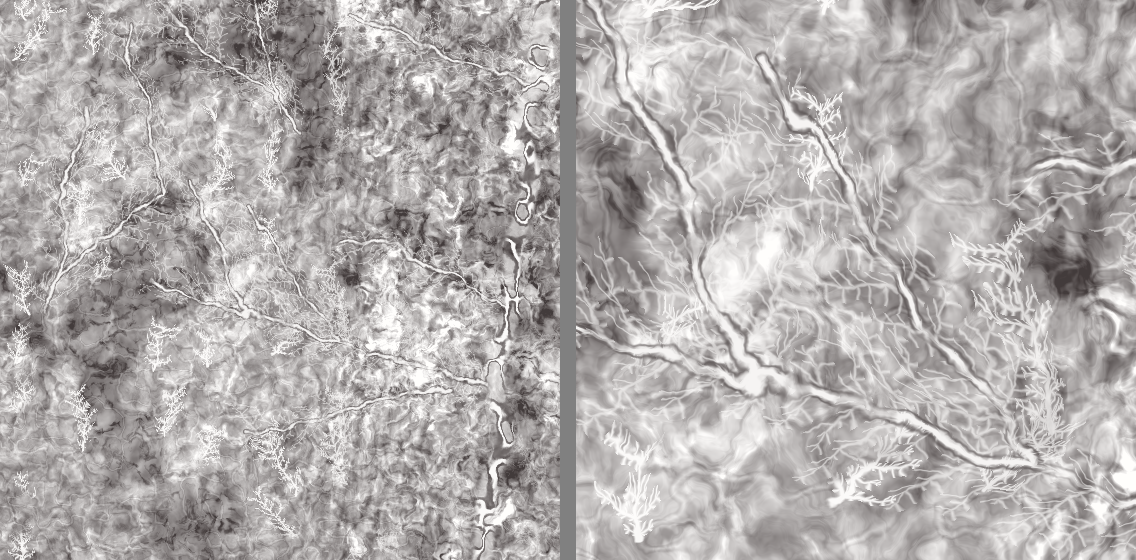
Left: the whole. Right: its middle third, enlarged.
Reproduce this texture map procedurally as a WebGL 2 fragment shader.

```glsl
#version 300 es
precision highp float;
// Grey aerial relief: branching creeks, main rivers and a braided flood plain.

uniform vec2 u_resolution;
out vec4 fragColor;

const vec3 DARK = vec3(0.26, 0.23, 0.23);
const vec3 LIGHT = vec3(1.0, 0.995, 0.99);
const float BASE_TONE = 0.585;
const float GRAIN = 0.80;         // contrast of the finest mottling
const float RELIEF = 0.62;        // strength of the slope shading
const float RIVER_WIDTH = 0.0019;
const float CREEK_WIDTH = 0.0021;
const float CREEK_PITCH = 0.11;   // cell size of the scattered creeks
const float CREEK_SHARE = 0.62;

// Main channels, source to mouth.
const vec4 RIVERS[12] = vec4[12](
    vec4(0.26, 1.02, 0.54, 0.76), vec4(0.44, 1.02, 0.50, 0.78),
    vec4(0.34, 0.68, 0.43, 0.44), vec4(0.43, 0.64, 0.60, 0.39),
    vec4(0.27, 0.50, 0.60, 0.39), vec4(0.60, 0.39, 0.88, 0.31),
    vec4(0.23, 0.95, 0.29, 0.64), vec4(0.29, 0.64, 0.10, 0.51),
    vec4(0.15, 0.80, 0.09, 0.45), vec4(0.62, 0.58, 0.90, 0.46),
    vec4(0.46, 0.23, 0.80, 0.31), vec4(0.63, 0.97, 0.97, 0.84));

float hash(vec2 p) {
    return fract(sin(dot(p, vec2(127.1, 311.7))) * 43758.5453);
}

float noise(vec2 p) {
    vec2 i = floor(p), f = fract(p);
    f = f * f * (3.0 - 2.0 * f);
    return mix(mix(hash(i), hash(i + vec2(1, 0)), f.x),
               mix(hash(i + vec2(0, 1)), hash(i + vec2(1, 1)), f.x), f.y);
}

float fbm(vec2 p) {
    float sum = 0.0, amp = 0.54;
    for (int i = 0; i < 4; i++) {
        sum += amp * noise(p);
        p = mat2(1.6, 1.2, -1.2, 1.6) * p + 7.3;
        amp *= 0.5;
    }
    return sum;
}

vec2 warp(vec2 p, float scale) {
    return vec2(fbm(p * scale), fbm(p * scale + 31.7)) - 0.5;
}

float stroke(float d, float width) {
    float soft = max(0.0009, 0.6 / u_resolution.y);
    return 1.0 - smoothstep(width - soft, width + soft, d);
}

// Side branch frame: x is the length left to its tip, y the offset from it.
vec2 twig(vec2 q, float spacing, float reach, float seed) {
    float u = q.x + 0.8 * abs(q.y);
    float id = floor(u / spacing);
    float key = hash(vec2(id, seed + 7.0 * step(0.0, q.y)));
    float extent = reach * (0.25 + 0.75 * fract(key * 17.0));
    return vec2(extent - 1.28 * abs(q.y), 0.78 * (u - (id + 0.3 + 0.4 * key) * spacing));
}

// Returns trunk distance, branch cover and position along the trunk.
vec3 drainage(vec2 p, vec4 seg, float spacing, float reach, float width, float seed) {
    vec2 axis = seg.zw - seg.xy, r = p - seg.xy;
    float len = length(axis);
    axis /= len;
    vec2 q = vec2(dot(r, axis), dot(r, vec2(-axis.y, axis.x)));
    float u = q.x + 0.8 * abs(q.y);
    vec2 b = twig(q, spacing, reach, seed);
    vec2 c = twig(b, spacing * 0.4, reach * 0.28, seed + 3.0);
    float cover = stroke(abs(b.y), width * (0.35 + 0.65 * clamp(b.x / reach, 0.0, 1.0)));
    cover = max(cover, stroke(abs(c.y), width * 0.5) * step(0.0, c.x));
    cover *= step(0.0, b.x) * step(0.0, u) * step(u, len);
    float along = clamp(q.x, 0.0, len);
    return vec3(length(vec2(q.x - along, q.y)), cover, along / len);
}

// Short white creeks scattered on a jittered grid.
float creeks(vec2 p) {
    float cover = 0.0;
    vec2 home = floor(p / CREEK_PITCH);
    for (int k = 0; k < 9; k++) {
        vec2 cell = home + vec2(k % 3 - 1, k / 3 - 1);
        float key = hash(cell + 4.7);
        vec2 mid = (cell + 0.25 + 0.5 * vec2(hash(cell), hash(cell + 9.1))) * CREEK_PITCH;
        float turn = 1.5 * (hash(cell + 2.3) - 0.5);
        vec2 arm = vec2(sin(turn), -cos(turn)) * (0.025 + 0.035 * hash(cell + 6.1));
        vec3 d = drainage(p, vec4(mid - arm, mid + arm), 0.014, 0.032, CREEK_WIDTH * 0.8, key * 50.0);
        float tree = max(d.y, stroke(d.x, CREEK_WIDTH * (0.3 + 0.7 * d.z)));
        cover = max(cover, tree * step(key, CREEK_SHARE));
    }
    return cover;
}

void main() {
    vec2 p = gl_FragCoord.xy / u_resolution.y;
    vec2 bent = p + 0.055 * warp(p, 9.0) + 0.014 * warp(p, 55.0);
    float east = smoothstep(0.48, 0.78, p.x);

    // Ground: broad tone, slope shading, dark scrub and pale clearings.
    vec2 hill = (p + 0.05 * warp(p, 12.0)) * mix(vec2(26.0), vec2(38.0, 24.0), east);
    float grain = fbm(p * 85.0 + 6.0 * warp(p, 30.0)) - 0.5;
    float tone = BASE_TONE + 0.35 * (fbm(p * 5.0) - 0.5);
    tone += RELIEF * (fbm(hill) - fbm(hill + vec2(0.3, -0.3)));
    tone += GRAIN * mix(0.75, 1.25, east) * grain;
    float scrub = smoothstep(0.55, 0.70, fbm(bent * vec2(9.0, 5.5) + 13.0));
    tone -= scrub * (0.20 + 0.5 * abs(grain));
    float clearing = smoothstep(0.58, 0.74, fbm(bent * vec2(16.0, 12.0) + 41.0) + 0.3 * grain);
    tone += clearing * mix(0.14, 0.32, east);
    float rill = abs(noise(bent * 42.0) - 0.5);
    tone += 0.09 * (1.0 - smoothstep(0.0, 0.06, rill)) - 0.07 * (1.0 - smoothstep(0.0, 0.05, abs(rill - 0.09)));

    // Creeks and the feathered sides of the main rivers.
    float white = creeks(bent) * mix(0.95, 0.35, east) * smoothstep(0.30, 0.48, fbm(p * 12.0 + 3.0));
    float river = 1.0;
    for (int i = 0; i < 12; i++) {
        vec3 d = drainage(bent, RIVERS[i], 0.027, 0.075, 0.0016, float(i) * 11.0);
        river = min(river, d.x);
        white = max(white, d.y * 0.55);
    }
    tone -= 0.07 * exp(-river / 0.02);
    tone = mix(tone, 1.0, white);

    // River beds: pale beaded core between dark banks.
    float bead = smoothstep(0.25, 0.6, noise(p * 75.0));
    tone = mix(tone, 0.12, 0.65 * stroke(abs(river - 0.0042), 0.0009) * (0.4 + 0.6 * bead));
    tone = mix(tone, 0.95, stroke(river, RIVER_WIDTH) * (0.45 + 0.55 * bead));

    // Flood plain: dark strip with looping, outlined channels.
    float bed = 0.88 + 0.10 * smoothstep(0.3, 1.0, p.y) + 0.05 * (noise(vec2(p.y * 9.0, 2.0)) - 0.5);
    float side = p.x - bed;
    tone -= 0.22 * exp(-pow((side - 0.035) / 0.03, 2.0)) * smoothstep(0.3, 0.6, fbm(p * vec2(34.0, 14.0)));
    float band = 1.0 - smoothstep(0.010, 0.022, abs(side));
    float loops = abs(noise(bent * vec2(48.0, 30.0) + 5.0) - 0.5);
    tone = mix(tone, 0.86, band * 0.6 * smoothstep(0.10, 0.16, loops));
    tone = mix(tone, 0.15, band * 0.7 * (1.0 - smoothstep(0.02, 0.06, abs(loops - 0.11))));
    tone = mix(tone, 0.98, band * (1.0 - smoothstep(0.03, 0.07, loops)));

    fragColor = vec4(mix(DARK, LIGHT, clamp(tone, 0.0, 1.0)), 1.0);
}
```
